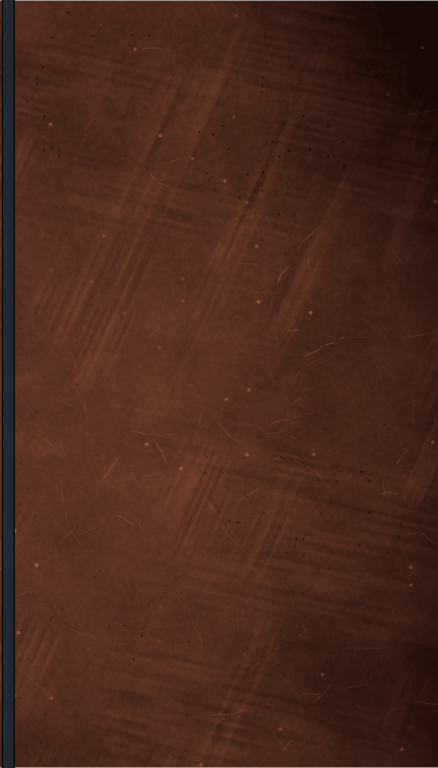
Reproduce this texture procedurally as a WebGL 2 fragment shader.

```glsl
#version 300 es
precision highp float;
// Worn brown leather with fine scratches, shaded corners and a navy binding on the left.
uniform vec2 u_resolution;
out vec4 fragColor;

vec3 hash3(vec2 p) {
  vec3 q = fract(p.xyx * vec3(0.1031, 0.1030, 0.0973));
  q += dot(q, q.yxz + 33.33);
  return fract((q.xxy + q.yzz) * q.zyx);
}

float noise(vec2 p) {
  vec2 i = floor(p), f = fract(p);
  f = f * f * (3.0 - 2.0 * f);
  return mix(mix(hash3(i).x, hash3(i + vec2(1, 0)).x, f.x),
             mix(hash3(i + vec2(0, 1)).x, hash3(i + vec2(1, 1)).x, f.x), f.y);
}

mat2 rotation(float a) {
  return mat2(cos(a), -sin(a), sin(a), cos(a));
}

float fbm(vec2 p) {
  float sum = 0.0, gain = 0.5;
  for (int i = 0; i < 5; i++) {
    sum += gain * noise(p);
    p = rotation(0.6) * p * 2.03 + 17.0;
    gain *= 0.5;
  }
  return sum;
}

// One bent, broken hairline per cell; spread limits how far it turns from heading.
float scratches(vec2 p, float scale, float seed, float heading, float spread, float width) {
  float thickness = max(width, 0.6 / u_resolution.y) * scale, sum = 0.0;
  p = p * scale + seed;
  vec2 cell = floor(p);
  for (int y = -1; y <= 1; y++)
    for (int x = -1; x <= 1; x++) {
      vec2 id = cell + vec2(x, y);
      vec3 place = hash3(id + seed), form = hash3(id + seed + 57.0);
      vec2 q = rotation(-heading - (form.x - 0.5) * spread) * (p - id - place.xy);
      q.y += (form.y - 0.5) * q.x * q.x + 0.06 * (noise(q * 5.0 + id * 7.0) - 0.5);
      float reach = mix(0.15, 0.85, place.z * place.z);
      float wear = smoothstep(0.2, 0.7, noise(vec2(q.x * 9.0, form.z * 90.0)));
      float along = 1.0 - smoothstep(0.4 * reach, reach, abs(q.x));
      sum += exp(-pow(q.y / thickness, 2.0)) * along * wear * form.z * form.z;
    }
  return sum;
}

// Small round spots, present in a share of the cells.
float specks(vec2 p, float scale, float seed, float share) {
  p = p * scale + seed;
  vec3 h = hash3(floor(p) + seed);
  float d = length(fract(p) - mix(vec2(0.3), vec2(0.7), h.xy));
  return step(1.0 - share, h.z) * (1.0 - smoothstep(0.04, 0.27, d));
}

// Broad light: warm left middle, dark right side and upper right corner.
float shade(vec2 uv) {
  float light = 0.348 - 0.125 * smoothstep(0.4, 1.05, uv.x);
  light -= 0.06 * smoothstep(0.6, 1.0, uv.y) + 0.055 * (1.0 - smoothstep(0.0, 0.35, uv.y));
  light -= 0.09 * smoothstep(0.45, 1.0, uv.x) * smoothstep(0.55, 1.0, uv.y);
  light -= 0.03 * smoothstep(0.9, 1.0, uv.x);
  return light + 0.015 * (1.0 - smoothstep(0.0, 0.3, abs(uv.y - 0.45)));
}

void main() {
  vec2 p = gl_FragCoord.xy / u_resolution.y;
  vec2 uv = gl_FragCoord.xy / u_resolution;
  float px = 1.0 / u_resolution.y;

  // Mottled hide, brushed fibres and grain
  float light = shade(uv);
  float tone = 0.11 * (fbm(p * vec2(5.0, 9.0)) - 0.48) + 0.07 * (fbm(p * 24.0 + 9.0) - 0.48);
  vec2 brushed = rotation(-0.22) * p, steep = rotation(1.15) * p;
  float rubbed = smoothstep(0.45, 0.75, noise(brushed * vec2(5.0, 13.0) + 31.0));
  float scraped = smoothstep(0.58, 0.85, noise(steep * vec2(7.0, 20.0) + 63.0));
  tone += 0.07 * rubbed * (noise(brushed * vec2(14.0, 190.0)) - 0.4);
  tone += 0.10 * scraped * (noise(steep * vec2(12.0, 210.0)) - 0.3);
  tone += 0.028 * (noise(p * 320.0) - 0.5) + 0.025 * (noise(p * 150.0 + 40.0) - 0.5);

  // Pale hairlines, clustered in worn areas
  float worn = mix(0.35, 1.25, smoothstep(0.3, 0.7, fbm(p * 5.0 + 80.0)));
  float marks = 0.20 * scratches(p, 5.0, 11.0, 0.2, 1.4, 0.0011);
  marks += 0.19 * scratches(p, 8.0, 23.0, -1.3, 1.6, 0.0010);
  marks += 0.15 * scratches(p, 13.0, 41.0, 0.0, 6.28, 0.0010);
  marks += 0.10 * scratches(p, 22.0, 67.0, 0.0, 6.28, 0.0009);
  marks += 0.24 * specks(p, 70.0, 5.0, 0.014);
  tone += marks * worn;

  // Dark nicks and pits
  float pitted = smoothstep(0.4, 0.65, fbm(p * 6.0 + 130.0));
  tone -= pitted * (0.08 * scratches(p, 17.0, 91.0, 0.3, 3.0, 0.0014)
                    + 0.12 * specks(p, 95.0, 19.0, 0.07));
  tone = clamp(light + tone * mix(0.55, 1.0, smoothstep(0.12, 0.3, light)), 0.09, 0.62);
  vec3 color = vec3(tone, 0.61 * tone - 0.025, 0.45 * tone - 0.025);

  // Pale rims above and below
  float rim = smoothstep(0.4985 - px * 0.5, 0.4985 + px * 0.5, abs(uv.y - 0.5));
  color = mix(color, vec3(0.66, 0.64, 0.63), rim * 0.85);

  // Navy binding with black edges
  float offset = abs(p.x - 0.0108);
  color = mix(color, vec3(0.035, 0.03, 0.035), 1.0 - smoothstep(0.0085 - px * 0.5, 0.0085 + px * 0.5, offset));
  color = mix(color, vec3(0.13, 0.16, 0.20), 1.0 - smoothstep(0.0068 - px * 0.5, 0.0068 + px * 0.5, offset));
  fragColor = vec4(color, 1.0);
}
```
